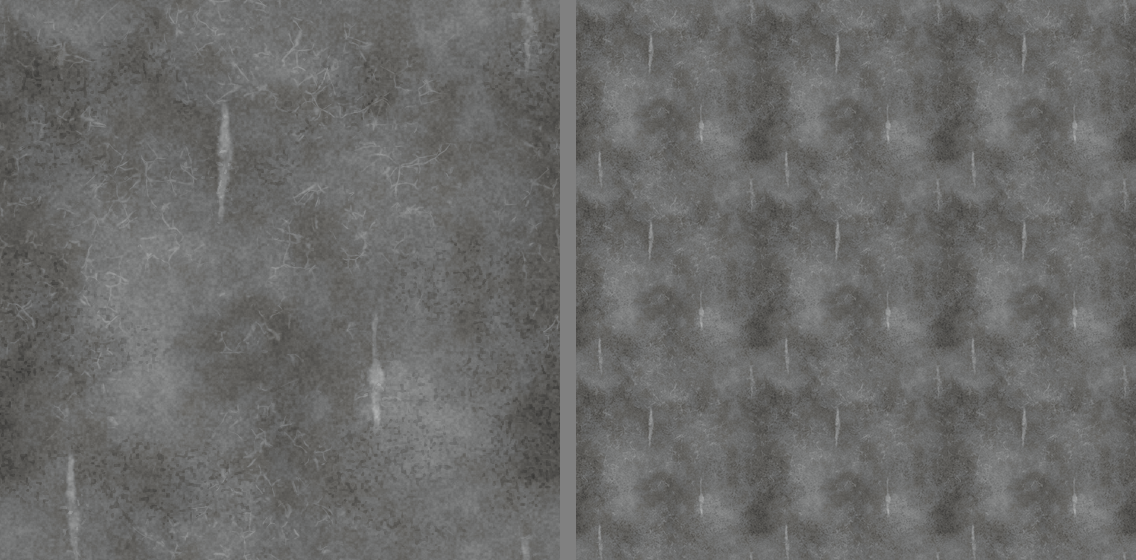
Left: one tile. Right: repeated 3 by 3.
Write a Shadertoy shader that draws this texture.

```glsl
// Worn grey concrete: cloudy stains and fine grain from wrapping value noise,
// with broken pale cracks from cellular edges, hairline scratches, faint rings
// and a few chalky vertical drips. Everything repeats on the unit square.

const vec3  DARK_TINT   = vec3(1.012, 1.000, 0.968);
const vec3  LIGHT_TINT  = vec3(0.994, 1.002, 1.002);
const float MEAN_TONE   = 0.416;
const float CLOUD_GAIN  = 0.27;
const float MOTTLE_GAIN = 0.11;
const float GRAIN_GAIN  = 0.10;
const float PIT_DEPTH   = 0.06;
const float CRACK_GAIN  = 0.10;
const float SCRATCH_GAIN = 0.06;
const float RING_GAIN   = 0.026;
const float DRIP_GAIN   = 0.17;
const int   SCRATCHES   = 44;
const int   RINGS       = 12;
const int   DRIPS       = 4;
const float TAU = 6.28319;

// Integer hash giving three values in 0..1
vec3 hash3(ivec2 cell, int seed) {
    uvec3 v = uvec3(ivec3(cell, seed)) * 1664525u + 1013904223u;
    v.x += v.y * v.z; v.y += v.z * v.x; v.z += v.x * v.y;
    v ^= v >> 16u;
    v.x += v.y * v.z; v.y += v.z * v.x; v.z += v.x * v.y;
    return vec3(v >> 8u) / 16777216.0;
}

ivec2 wrapCell(vec2 cell, float period) { return ivec2(mod(cell, period)); }

// Shortest offset between two points on the repeating square
vec2 wrapDelta(vec2 d) { return fract(d + 0.5) - 0.5; }

float noise(vec2 uv, float period, int seed) {
    vec2 p = uv * period, c = floor(p), f = p - c;
    f = f * f * f * (f * (f * 6.0 - 15.0) + 10.0);
    float a = hash3(wrapCell(c, period), seed).x;
    float b = hash3(wrapCell(c + vec2(1, 0), period), seed).x;
    float d = hash3(wrapCell(c + vec2(0, 1), period), seed).x;
    float e = hash3(wrapCell(c + vec2(1, 1), period), seed).x;
    return mix(mix(a, b, f.x), mix(d, e, f.x), f.y);
}

float fbm(vec2 uv, float period, int octaves, int seed) {
    float sum = 0.0, total = 0.0, gain = 1.0;
    for (int i = 0; i < octaves; i++) {
        sum += gain * noise(uv + 0.37 * float(i), period, seed + i);
        total += gain;
        gain *= 0.56;
        period *= 2.0;
    }
    return sum / total;
}

// Distance to the border between cells, in canvas units
float cellEdge(vec2 uv, float period, int seed) {
    vec2 p = uv * period, c = floor(p);
    float near = 9.0, next = 9.0;
    for (int y = -1; y <= 1; y++)
    for (int x = -1; x <= 1; x++) {
        vec2 cell = c + vec2(x, y);
        float d = length(cell + hash3(wrapCell(cell, period), seed).xy - p);
        next = min(next, max(near, d));
        near = min(near, d);
    }
    return 0.5 * (next - near) / period;
}

float line(float dist, float halfWidth, float px) {
    return 1.0 - smoothstep(halfWidth - 0.5 * px, halfWidth + px, dist);
}

float scratches(vec2 uv, float px) {
    float sum = 0.0;
    for (int i = 0; i < SCRATCHES; i++) {
        vec3 place = hash3(ivec2(i, 3), 70), form = hash3(ivec2(i, 4), 71);
        vec2 dir = vec2(cos(TAU * place.z), sin(TAU * place.z));
        vec2 d = wrapDelta(uv - place.xy);
        float reach = mix(0.012, 0.085, form.x * form.x);
        float along = dot(d, dir);
        float across = dot(d, vec2(-dir.y, dir.x)) + (form.z - 0.5) * 4.0 * along * along;
        float fade = 1.0 - smoothstep(0.5 * reach, reach, abs(along));
        sum += line(abs(across), 0.0006, px) * fade * mix(0.3, 1.0, form.y);
    }
    return min(sum, 1.0);
}

float rings(vec2 uv) {
    float sum = 0.0;
    for (int i = 0; i < RINGS; i++) {
        vec3 place = hash3(ivec2(i, 8), 80);
        float r = length(wrapDelta(uv - place.xy)) - mix(0.022, 0.045, place.z);
        sum += exp(-r * r / 0.00008);
    }
    return min(sum, 1.0);
}

// x: chalky body of the drips, y: halo around them
vec2 drips(vec2 uv, float wobble, float wear) {
    vec2 sum = vec2(0.0);
    for (int i = 0; i < DRIPS; i++) {
        vec3 form = hash3(ivec2(i, 5), 90);
        vec2 d = wrapDelta(uv - fract(vec2(0.13, 0.09) + float(i) * vec2(0.27, 0.62)));
        float t = d.y / mix(0.095, 0.125, form.x);
        float bulge = exp(-pow((t - form.y * 0.5 + 0.1) / 0.4, 2.0));
        float width = mix(0.006, 0.019, bulge) * (0.7 + 0.6 * wear);
        float x = abs(d.x + wobble + (form.z - 0.5) * 0.02 * t);
        float ends = 1.0 - smoothstep(0.65, 1.0, abs(t));
        float body = 1.0 - smoothstep(0.25 * width, width, x);
        sum.x += body * ends * mix(0.45, 1.0, wear);
        sum.y += exp(-dot(d, d * vec2(900.0, 110.0)));
    }
    return min(sum, 1.0);
}

void mainImage(out vec4 fragColor, in vec2 fragCoord) {
    vec2 uv = fragCoord / iResolution.xy;
    float px = 1.0 / min(iResolution.x, iResolution.y);
    vec2 warp = vec2(fbm(uv, 5.0, 5, 1), fbm(uv, 5.0, 5, 11)) - 0.5;
    vec2 ripple = vec2(fbm(uv, 28.0, 3, 21), fbm(uv, 28.0, 3, 26)) - 0.5;

    // Stains, mottling and grain
    float cloud = fbm(uv + 0.16 * warp, 4.0, 6, 31) - 0.5;
    float mottle = fbm(uv + 0.05 * warp, 18.0, 4, 41) - 0.5;
    float grain = fbm(uv, 192.0, 2, 51) - 0.5;
    float tone = MEAN_TONE + CLOUD_GAIN * cloud + MOTTLE_GAIN * mottle + GRAIN_GAIN * grain;
    tone -= 0.010 * (cos(TAU * uv.x) + cos(TAU * uv.y));

    // Dark pits gathered in rough patches
    float rough = smoothstep(0.48, 0.66, fbm(uv + 0.1 * warp, 8.0, 4, 56));
    float pits = smoothstep(0.60, 0.82, noise(uv + 0.01 * ripple, 170.0, 61));
    tone -= PIT_DEPTH * pits * mix(0.15, 1.0, rough);

    // Broken pale cracks and flakes
    vec2 bent = uv + 0.05 * warp + 0.016 * ripple;
    float patchy = smoothstep(0.49, 0.64, fbm(uv, 7.0, 4, 64));
    float broken = smoothstep(0.46, 0.62, fbm(uv, 45.0, 3, 67));
    float crack = line(cellEdge(bent, 11.0, 101), 0.0010, px);
    crack = max(crack, 0.8 * line(cellEdge(bent, 27.0, 102), 0.0008, px));
    float flakes = smoothstep(0.80, 0.90, noise(uv + 0.02 * ripple, 130.0, 103));
    tone += CRACK_GAIN * patchy * broken * max(crack, 0.5 * flakes);

    // Scratches, rings and drips
    tone += SCRATCH_GAIN * scratches(uv + 0.004 * ripple, px) * (0.3 + 0.7 * broken);
    tone += RING_GAIN * rings(uv + 0.03 * warp + 0.02 * ripple) * (0.5 + 2.0 * mottle);
    float wear = smoothstep(0.3, 0.7, fbm(uv, 30.0, 4, 110));
    vec2 drip = drips(uv, 0.02 * warp.x + 0.008 * ripple.x, wear);
    tone += DRIP_GAIN * drip.x + drip.y * (0.08 * flakes - 0.012);

    vec3 tint = mix(DARK_TINT, LIGHT_TINT, smoothstep(0.34, 0.45, tone + 0.15 * mottle));
    fragColor = vec4(clamp(tone * tint, 0.0, 1.0), 1.0);
}
```
